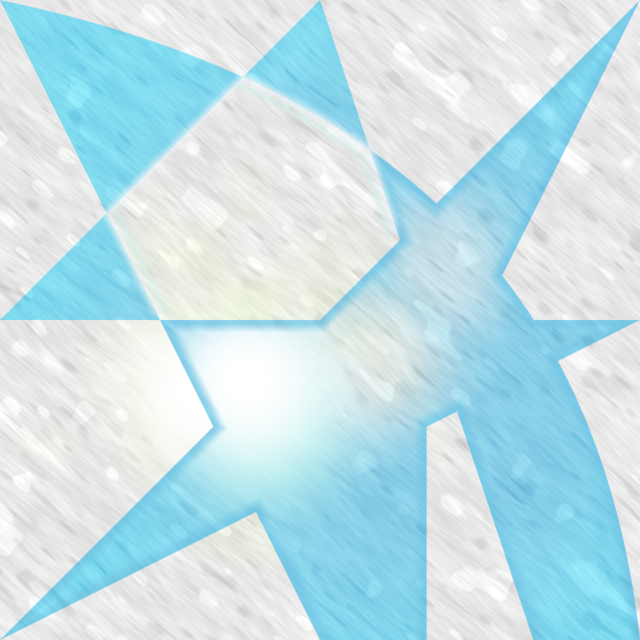
Write a WebGL 2 fragment shader that draws this background.

```glsl
#version 300 es
precision highp float;
// Brushed grey paper crossed by angular cyan shards with a soft white glow.
// Shards are unions of half planes and one bowed curve; the brush strokes are
// value noise stretched along a diagonal, using an integer hash.
uniform vec2 u_resolution;
out vec4 fragColor;

const vec3 PAPER = vec3(0.91);
const vec3 DEEP_BLUE = vec3(0.53, 0.81, 0.91);
const vec3 BRIGHT_CYAN = vec3(0.50, 0.86, 0.94);
const vec3 EDGE_BLUE = vec3(0.46, 0.78, 0.90);
const vec3 MINT = vec3(0.75, 0.96, 0.93);
const vec3 CREAM_GREEN = vec3(0.90, 0.94, 0.80);

float hash(vec2 cell) {
    uvec2 n = uvec2(ivec2(cell)) * uvec2(1597u, 3812u + 1u);
    uint h = (n.x ^ n.y) * 747797u;
    h = (h ^ (h >> 15)) * 277803u;
    h ^= h >> 13;
    return float(h & 65535u) / 65535.0;
}

float noise(vec2 p) {
    vec2 i = floor(p), f = fract(p);
    f = f * f * (3.0 - 2.0 * f);
    return mix(mix(hash(i), hash(i + vec2(1, 0)), f.x),
               mix(hash(i + vec2(0, 1)), hash(i + vec2(1, 1)), f.x), f.y);
}

// Signed distance to the line a-b
float line(vec2 p, vec2 a, vec2 b) {
    vec2 e = normalize(b - a);
    return e.x * (p.y - a.y) - e.y * (p.x - a.x);
}

// Bowed diagonal from corner to corner, negative on the lower left
float bow(vec2 p) {
    float s = 0.5 * (p.x + p.y);
    return (p.x - p.y - 1.455 * s * (1.0 - s) * (0.9 + 0.2 * s)) / 1.5;
}

float max3(float a, float b, float c) { return max(a, max(b, c)); }

float spot(vec2 p, vec2 center, vec2 radius) {
    vec2 d = (p - center) / radius;
    return exp(-pow(dot(d, d), 1.4));
}

float cover(float d, float pixel) { return 1.0 - smoothstep(-pixel, pixel, d); }

// Brightness offset of the diagonal strokes
float brush(vec2 p) {
    vec2 along = normalize(vec2(1.0, 0.88));
    vec2 q = vec2(dot(p, along), dot(p, vec2(-along.y, along.x))) + 4.0;
    q.y += 0.012 * noise(q * 9.0);
    float broad = noise(q * vec2(17, 58)) - 0.5;
    float medium = noise(q * vec2(30, 150) + 31.0) - 0.5;
    float fine = noise(q * vec2(42, 360) + 73.0) - 0.5;
    float dashes = smoothstep(0.74, 0.95, noise(q * vec2(24, 105) + 11.0));
    float flakes = smoothstep(0.79, 0.86, noise(q * vec2(21, 43) + 57.0));
    return 0.055 * broad + 0.045 * medium + 0.055 * fine - 0.065 * dashes + 0.055 * flakes;
}

void main() {
    vec2 p = gl_FragCoord.xy / u_resolution;
    p.y = 1.0 - p.y; // measured downward from the top
    float pixel = 0.8 / min(u_resolution.x, u_resolution.y);

    // Construction lines
    float arc = bow(p);
    float steep = line(p, vec2(0), vec2(0.5, 1));
    float corner = line(p, vec2(0.5, 0), vec2(0, 0.5));
    float diagonal = line(p, vec2(1, 0), vec2(0, 1));
    float spike = line(p, vec2(1, 0), vec2(0.5, 1));
    float shallow = line(p, vec2(0, 1), vec2(1, 0.5));
    float leg = line(p, vec2(0.5, 0), vec2(0.8333, 1));
    float middle = p.y - 0.5;

    // Large star and three detached shards
    float star = min(max(arc, leg), max3(diagonal, -spike, p.y - 0.62));
    star = min(star, max3(diagonal, shallow, -middle));
    star = min(star, max3(-middle, steep, p.x - 0.6667));
    float shards = max3(steep, arc, -corner);
    shards = min(shards, max3(corner, -leg, -arc));
    shards = min(shards, max3(-steep, corner, middle));

    // Paper with pale tinted patches
    float strokes = brush(p);
    float patches = smoothstep(0.35, 0.8, noise(p * 13.0 + 5.0));
    float tint = spot(p, vec2(0.36, 0.61), vec2(0.27, 0.29));
    vec3 paper = mix(PAPER, CREAM_GREEN, 0.55 * tint * patches);
    float glow = spot(p, vec2(0.385, 0.595), vec2(0.135, 0.135));
    float halo = spot(p, vec2(0.31, 0.61), vec2(0.11, 0.12));
    float below = smoothstep(-0.004, 0.004, middle);
    vec3 color = paper + strokes;
    color = mix(color, CREAM_GREEN + 0.06, 0.5 * spot(p, vec2(0.33, 0.58), vec2(0.16)));
    color = mix(color, vec3(1), halo * below);

    // Blue fill, washed out near the heart of the star
    float outer = smoothstep(0.25, 0.6, distance(p, vec2(0.6, 0.54)));
    vec3 blue = mix(DEEP_BLUE, BRIGHT_CYAN, outer) + strokes * vec3(1.0, 0.75, 0.5);
    float wash = spot(p, vec2(0.57, 0.56), vec2(0.14, 0.125));
    wash = max(wash, 0.68 * spot(p, vec2(0.69, 0.42), vec2(0.105, 0.13)));
    vec3 inside = mix(blue, paper + strokes, 0.96 * wash);
    inside = mix(inside, MINT, 0.9 * spot(p, vec2(0.41, 0.65), vec2(0.13, 0.145)));
    inside = mix(inside, vec3(1), glow);
    float rim = smoothstep(0.022, 0.003, -star);
    inside = mix(inside, EDGE_BLUE + 0.5 * strokes, 0.8 * rim);
    color = mix(color, blue, cover(shards, pixel));
    color = mix(color, inside, cover(star, pixel));

    // Pale seam around the upper white panel
    float panel = max(max3(arc, -leg, steep), corner);
    float upper = smoothstep(0.0, 0.03, diagonal) * smoothstep(0.0, 0.015, -middle);
    float seam = exp(-pow(panel / 0.007, 2.0)) * upper;
    color = mix(color, vec3(0.92, 0.96, 0.97), 0.6 * seam);
    float echo = exp(-pow((max3(arc, -leg, steep) + 0.014) / 0.005, 2.0));
    color = mix(color, MINT, 0.3 * echo * upper * cover(panel, pixel));

    fragColor = vec4(clamp(color, 0.0, 1.0), 1.0);
}
```
